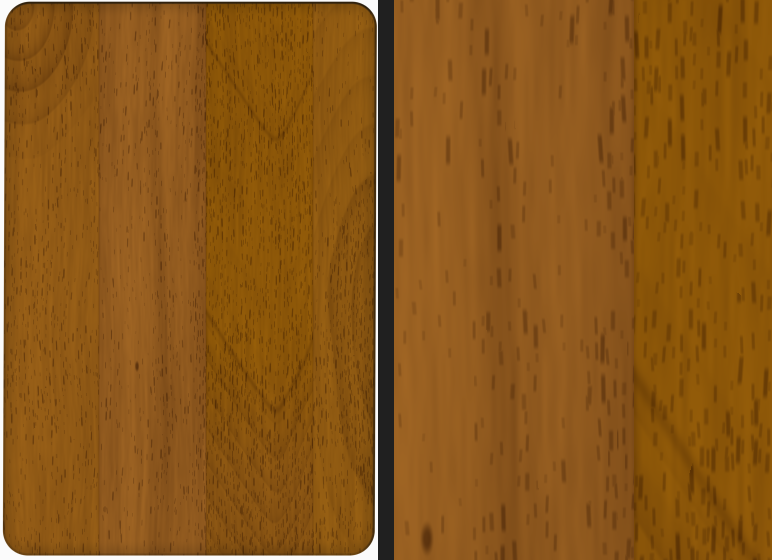
Left, the full canvas; right, a detail of the centre.
A Shadertoy shader for this texture:

```glsl
// Oiled wooden board of four glued planks, with rounded corners on white.
#define ASPECT 0.676
#define CORNER_RADIUS 0.045
#define FIBRE_CONTRAST 0.30
#define STREAK_CONTRAST 0.42
#define PORE_DEPTH 0.62
#define RING_DEPTH 0.42
#define SEAMS vec3(0.177, 0.3685, 0.560)
#define PAPER vec3(0.985)
#define DARK_WOOD vec3(0.375, 0.215, 0.045)
#define LIGHT_WOOD vec3(0.615, 0.395, 0.105)
#define RIM_COLOR vec3(0.17, 0.12, 0.05)

float hash(vec2 p) {
    vec3 q = fract(vec3(p.xyx) * 0.1031);
    q += dot(q, q.yzx + 33.33);
    return fract((q.x + q.y) * q.z);
}

float noise(vec2 p) {
    vec2 i = floor(p), f = fract(p);
    f = f * f * (3.0 - 2.0 * f);
    return mix(mix(hash(i), hash(i + vec2(1, 0)), f.x),
               mix(hash(i + vec2(0, 1)), hash(i + vec2(1, 1)), f.x), f.y);
}

// Noise centred on zero, from -1 to 1
float wave(vec2 p) { return 2.0 * noise(p) - 1.0; }

float bump(float x, float width) { return exp(-x * x / (width * width)); }

// Short upright dashes, one at most in each staggered cell
float pores(vec2 p, vec2 cells, float density) {
    vec2 g = p * cells;
    g.y += 19.0 * hash(vec2(floor(g.x), 7.0));
    vec2 id = floor(g), f = fract(g) - 0.5;
    float size = hash(id + 31.0);
    f.x += 0.45 * (hash(id + 5.0) - 0.5) + 0.25 * f.y * wave(id * 0.3);
    float halfLength = mix(0.2, 0.48, size);
    float body = (1.0 - smoothstep(0.06, 0.28, abs(f.x)))
               * (1.0 - smoothstep(0.5 * halfLength, halfLength, abs(f.y)));
    return body * step(hash(id), density) * mix(0.45, 1.0, size);
}

// Growth ring: slow darkening that ends at a crisp line
float ring(float phase) {
    float f = fract(phase);
    return f * f * f * (1.0 - smoothstep(0.9, 1.0, f));
}

float roundedBox(vec2 p, vec2 halfSize, float radius) {
    vec2 q = abs(p) - halfSize + radius;
    return length(max(q, 0.0)) + min(max(q.x, q.y), 0.0) - radius;
}

vec3 wood(vec2 p) {
    float plank = dot(step(SEAMS, vec3(p.x)), vec3(1.0));
    vec2 w = p + vec2(0.006 * wave(p * vec2(7.0, 5.0) + plank * 9.0), plank * 3.7);
    float drift = wave(p * vec2(14.0, 6.0) + 40.0);

    // Long fibres and wider streaks along the grain
    float fibre = 0.6 * wave(w * vec2(210.0, 9.0)) + 0.4 * wave(w * vec2(330.0, 35.0));
    float streak = 0.6 * wave(w * vec2(34.0, 1.3)) + 0.4 * wave(w * vec2(85.0, 2.6));
    float streaking = 0.5, density = 0.25, rings = 0.0, tone = 0.77;
    vec3 tint = vec3(1.0, 0.98, 0.9);

    if (plank < 0.5) {
        // Nested arches in the top corner
        float r = length((p - vec2(0.025, 0.99)) * vec2(1.4, 0.95)) + 0.012 * drift;
        rings = ring(r / 0.053 + 0.1) * (1.0 - smoothstep(0.14, 0.30, r));
        tone -= 0.13 * bump(r - 0.13, 0.05);
        density = 0.22 + 0.12 * drift;
    } else if (plank < 1.5) {
        // Straight grain with dark bands and a porous edge
        streaking = 1.0;
        float band = bump(w.x - 0.285 - 0.012 * sin(p.y * 5.0), 0.015);
        float edge = bump(p.x - SEAMS.y, 0.021);
        tone += 0.08 - 0.19 * band - 0.24 * edge * smoothstep(0.1, 0.4, p.y);
        density = 0.14 + 0.22 * band + 0.45 * edge;
        tint = vec3(0.99, 0.97, 1.28);
    } else if (plank < 2.5) {
        // Cathedral figure: pointed arches opening upward
        float dx = p.x - 0.493 - 0.006 * drift;
        float slope = dx < 0.0 ? 1.55 : 2.5;
        float phase = p.y - slope * (sqrt(dx * dx + 0.0002) - 0.014) + 0.010 * drift;
        float low = 1.0 - smoothstep(0.20, 0.30, phase);
        rings = 0.65 * bump(phase - 0.753, 0.006) + 0.75 * bump(phase - 0.27, 0.007)
              + 0.6 * low * ring(-phase / 0.061)
              + 0.16 * ring(phase / 0.115);
        streaking = 0.28;
        density = 0.50 + 0.1 * drift;
        tone = 0.75 - 0.05 * low;
        tint = mix(vec3(0.99, 0.97, 0.36), vec3(0.99, 0.97, 0.85), 1.0 - smoothstep(0.1, 0.4, p.y));
    } else {
        // Half oval at the right edge with smooth bands around it
        vec2 d = p - vec2(0.69, 0.46);
        float r = length(d * vec2(1.0, d.y > 0.0 ? 0.43 : 0.27)) + 0.006 * drift;
        float inside = 1.0 - smoothstep(0.095, 0.108, r);
        rings = (0.4 + 0.3 * inside) * ring(r / 0.036 + 0.15);
        tone += 0.04 - 0.10 * inside;
        streaking = 0.35;
        density = 0.14 + 0.36 * inside + 0.18 * (1.0 - smoothstep(0.3, 0.5, p.y));
        tint = vec3(0.99, 0.98, 0.74);
    }

    tone += FIBRE_CONTRAST * 0.5 * fibre + STREAK_CONTRAST * 0.5 * streaking * streak;
    tone += 0.05 * wave(p * vec2(5.0, 4.0));
    tone -= RING_DEPTH * rings;
    float pore = max(pores(w, vec2(135.0, 42.0), density), 0.7 * pores(w + 3.3, vec2(190.0, 66.0), density));
    tone -= PORE_DEPTH * pore;

    // Glue seams and one small knot
    vec3 gap = abs(vec3(p.x) - SEAMS);
    tone -= 0.22 * bump(min(gap.x, min(gap.y, gap.z)), 0.0018);
    float knot = length((p - vec2(0.245, 0.346)) * vec2(2.6, 1.0));
    tone -= 0.9 * (1.0 - smoothstep(0.003, 0.012, knot));
    return mix(DARK_WOOD, LIGHT_WOOD, clamp(tone, -0.9, 1.12)) * tint;
}

void mainImage(out vec4 fragColor, in vec2 fragCoord) {
    vec2 p = fragCoord / iResolution.xy * vec2(ASPECT, 1.0);
    float pixel = 1.0 / iResolution.y;

    // The board leans very slightly
    vec2 center = vec2(0.3395 + 0.004 * (p.y - 0.5), 0.5025);
    float d = roundedBox(p - center, vec2(0.3325, 0.4945), CORNER_RADIUS);
    vec3 color = wood(p);

    // Shaded rim, strongest along the top and right
    float lit = clamp(0.25 + 0.7 * smoothstep(0.97, 0.995, p.y) + 0.45 * smoothstep(0.64, 0.67, p.x), 0.0, 1.0);
    color *= 1.0 - 0.12 * smoothstep(-0.03, 0.0, d);
    color = mix(color, RIM_COLOR, lit * smoothstep(-0.0055, -0.002, d));
    color = mix(color, PAPER, smoothstep(-0.7 * pixel, 0.7 * pixel, d));
    fragColor = vec4(color, 1.0);
}
```
